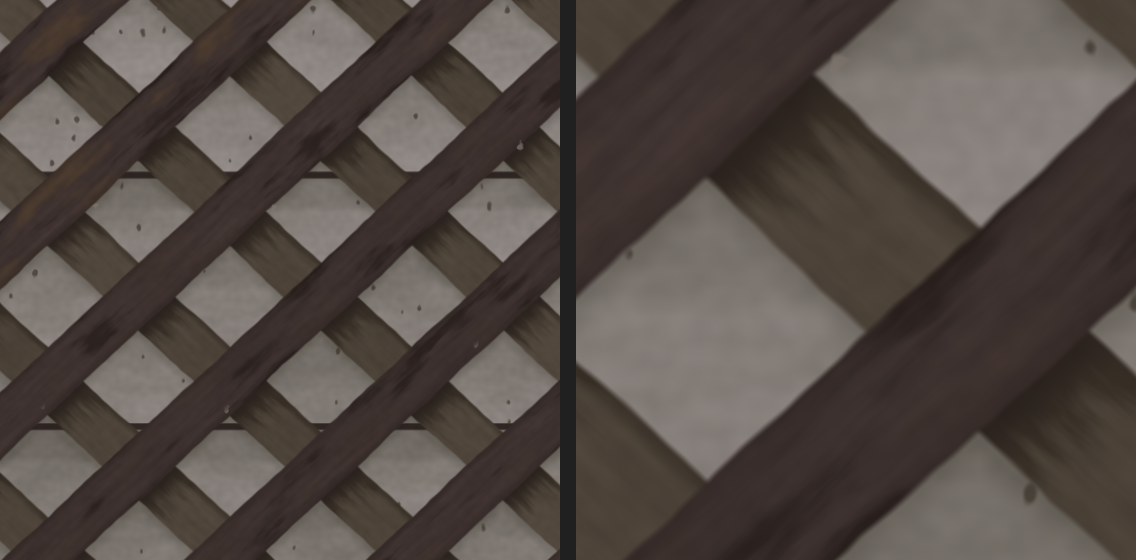
Left: the whole. Right: its middle third, enlarged.
This pattern is drawn by a WebGL 2 fragment shader. Its source:

```glsl
#version 300 es
precision highp float;

uniform vec2 u_resolution;
out vec4 fragColor;

const vec2 PERIOD = vec2(0.325, 0.303);
const vec2 HOLE_ORIGIN = vec2(0.573, 0.622);
const float SLAT_HALF = 0.2;
const float BOARD_HEIGHT = 0.449;
const float BOARD_BASE = 0.245;

const vec3 WALL_LIGHT = vec3(0.56, 0.53, 0.515);
const vec3 WALL_SHADE = vec3(0.39, 0.37, 0.34);
const vec3 FRONT_WOOD = vec3(0.24, 0.195, 0.185);
const vec3 BACK_WOOD = vec3(0.32, 0.28, 0.24);
const vec3 BACK_SHADE = vec3(0.21, 0.18, 0.145);
const vec3 DARK_WOOD = vec3(0.15, 0.115, 0.105);
const vec3 WORN_WOOD = vec3(0.31, 0.24, 0.18);
const vec3 CHIP = vec3(0.50, 0.46, 0.43);

float hash(vec2 p) {
  vec3 q = fract(p.xyx * vec3(0.1031, 0.103, 0.0973));
  q += dot(q, q.yzx + 33.33);
  return fract((q.x + q.y) * q.z);
}

float cornerSlope(vec2 cell, vec2 offset) {
  float angle = 6.2832 * hash(cell);
  return dot(vec2(cos(angle), sin(angle)), offset);
}

// Gradient noise, about -0.7 to 0.7
float noise(vec2 p) {
  vec2 i = floor(p), f = p - i;
  vec2 w = f * f * f * (f * (f * 6.0 - 15.0) + 10.0);
  vec2 e = vec2(1.0, 0.0);
  float low = mix(cornerSlope(i, f), cornerSlope(i + e, f - e), w.x);
  float high = mix(cornerSlope(i + e.yx, f - e.yx), cornerSlope(i + 1.0, f - 1.0), w.x);
  return mix(low, high, w.y);
}

float fbm(vec2 p) {
  float sum = 0.0, gain = 1.0;
  for (int k = 0; k < 4; k++) {
    sum += gain * noise(p);
    p = p * 2.03 + 17.3;
    gain *= 0.5;
  }
  return sum;
}

float cover(float d, float soft) {
  return 1.0 - smoothstep(-soft, soft, d);
}

// Irregular spots, one candidate per grid cell
float spots(vec2 p, float cells, float chance, float radius, float soft) {
  vec2 cell = floor(p * cells);
  vec2 jitter = vec2(hash(cell + 3.7), hash(cell + 9.1));
  vec2 d = p - (cell + 0.3 + 0.4 * jitter) / cells;
  float size = radius * mix(0.4, 1.0, hash(cell + 21.0));
  float ragged = length(d * vec2(1.2, 0.8)) + 0.6 * radius * noise(p * 110.0);
  return step(hash(cell + 41.0), chance) * cover(ragged - size, soft);
}

// Siding seen through the holes
vec3 wallColor(vec2 p, vec2 lattice, float soft) {
  vec2 hole = round(lattice), local = lattice - hole;
  float board = fract((p.y - BOARD_BASE) / BOARD_HEIGHT);
  float light = 0.68 - 0.45 * (local.x - local.y) + 0.35 * (p.y - 0.5);
  light += 0.2 * (hash(hole + 50.0) - 0.5) + 0.22 * fbm(p * vec2(9.0, 22.0));
  light -= 0.2 * smoothstep(0.83, 0.87, board);
  light -= 0.4 * smoothstep(0.2, 0.32, max(local.x, -local.y));
  vec3 color = mix(WALL_SHADE, WALL_LIGHT, clamp(light, 0.0, 1.1));
  float lip = abs((board - 0.985) * BOARD_HEIGHT) - 0.006;
  color = mix(color, DARK_WOOD, 0.9 * cover(lip, soft));
  float speck = spots(p, 26.0, 0.05 + 0.2 * p.y, 0.0055, soft);
  return mix(color, BACK_SHADE, 0.65 * speck);
}

// Rear slats, shaded below each front slat
vec3 backColor(vec2 lattice, float across) {
  float along = lattice.y - round(lattice.y);
  float id = floor(lattice.x);
  float grain = fbm(vec2(lattice.x * 16.0, lattice.y * 2.5 + id * 7.0));
  float shade = 1.0 - smoothstep(-0.34, 0.0, along + 0.12 * grain);
  shade += 0.3 * hash(vec2(id, round(lattice.y)) + 70.0) - 0.2 * grain;
  shade += 0.6 * smoothstep(0.13, 0.19, across);
  vec3 color = mix(BACK_WOOD, BACK_SHADE, clamp(shade, 0.0, 1.0));
  float corner = 1.0 - smoothstep(-0.3, -0.16, along);
  return mix(color, DARK_WOOD, 0.7 * corner);
}

// Front slats, with stains and bare patches
vec3 frontColor(vec2 lattice, float across) {
  float id = floor(lattice.y);
  float grain = fbm(vec2(lattice.x * 1.8 + id * 5.3, lattice.y * 15.0));
  float patches = fbm(vec2(lattice.x * 1.3 + id * 11.0, lattice.y * 4.0));
  vec3 color = FRONT_WOOD * (1.0 + 0.12 * grain + 0.1 * (hash(vec2(id, 8.0)) - 0.5));
  float bare = 1.0 - smoothstep(-2.0, -1.0, id);
  color = mix(color, WORN_WOOD, (0.15 + 0.6 * bare) * smoothstep(0.0, 0.55, patches));
  float stain = smoothstep(0.12, 0.6, -patches - 0.25 * grain);
  float edge = smoothstep(0.12, 0.2, abs(across));
  return mix(color, DARK_WOOD, clamp(0.75 * stain + 0.35 * edge, 0.0, 0.9));
}

void main() {
  vec2 p = gl_FragCoord.xy / u_resolution;
  float soft = max(0.0025, 1.0 / min(u_resolution.x, u_resolution.y));
  vec2 q = (p - HOLE_ORIGIN) / PERIOD;
  vec2 lattice = vec2(q.x + q.y, q.x - q.y);
  lattice += 0.016 * vec2(noise(p * 9.0), noise(p * 9.0 + 40.0)) + 0.006 * noise(p * 45.0);
  vec2 across = fract(lattice) - 0.5;
  vec2 slat = (abs(across) - SLAT_HALF) / length(1.0 / PERIOD);

  // Layers from rear to front
  vec3 color = wallColor(p, lattice, soft);
  color = mix(color, backColor(lattice, across.x), cover(slat.x, soft));
  color = mix(color, frontColor(lattice, across.y), cover(slat.y, soft));

  // Pale chips along the lower slat edges
  float rim = smoothstep(0.1, 0.18, across.y) * cover(slat.y - 0.008, soft);
  color = mix(color, CHIP, 0.75 * rim * spots(p, 9.0, 0.22, 0.014, soft));
  color *= 1.0 + 0.05 * noise(p * 70.0);
  fragColor = vec4(color, 1.0);
}
```
